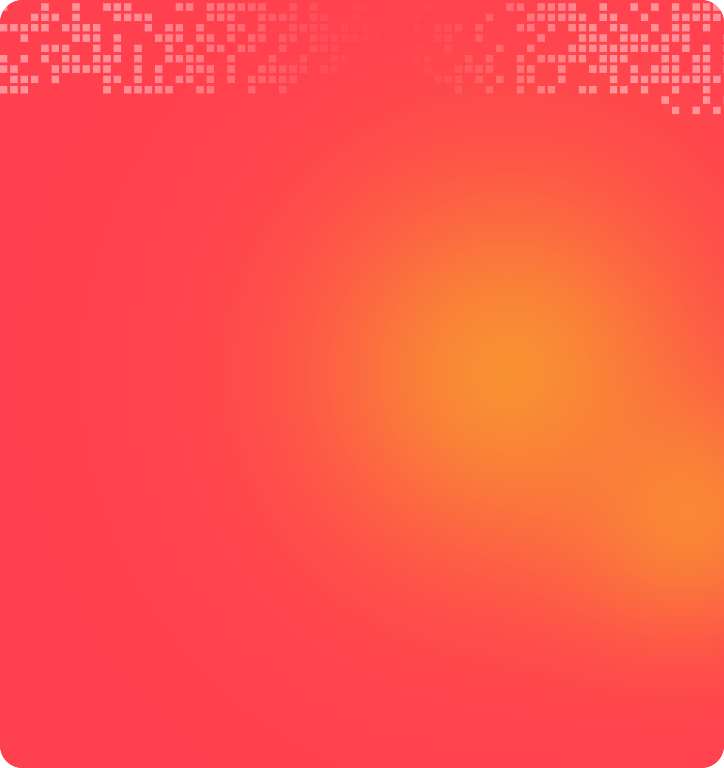
Reproduce this background procedurally as a WebGL 2 fragment shader.

```glsl
#version 300 es
precision highp float;
// A rounded coral card lit by two soft orange glows. Gaussian falloffs mix the
// colours, and a hashed grid of pale squares hangs from the top edge, fading
// away towards the middle. All lengths are in units of the canvas height.

#define PITCH 0.01346          // spacing of the squares
#define HALF_SIZE 0.36         // half side of a square, in cells
#define DENSITY 0.54           // share of cells that are filled
#define PIXEL_ALPHA 0.42       // strongest opacity of the squares
#define CORNER 0.0290          // radius of the card corners
#define MAIN_GLOW vec3(0.663, 0.515, 0.176)   // centre x, y and spread
#define SIDE_GLOW vec3(0.900, 0.330, 0.110)
#define SIDE_STRENGTH 0.87

uniform vec2 u_resolution;
out vec4 fragColor;

const vec3 CORAL = vec3(1.0, 0.255, 0.308);
const vec3 ORANGE = vec3(0.975, 0.56, 0.2);

float hash(vec2 p) {
    vec3 q = fract(vec3(p.xyx) * 0.1031);
    q += dot(q, q.yzx + 33.33);
    return fract((q.x + q.y) * q.z);
}

float glow(vec2 p, vec3 g) {
    vec2 d = (p - g.xy) / g.z;
    return exp(-0.5 * dot(d, d));
}

float roundedBox(vec2 p, vec2 halfSize, float r) {
    vec2 d = abs(p) - halfSize + r;
    return length(max(d, 0.0)) + min(max(d.x, d.y), 0.0) - r;
}

// Opacity of the scattered squares; rows count downwards from the top.
float pixelBand(vec2 p, float px) {
    vec2 grid = vec2(p.x, 1.0 - p.y) / PITCH + vec2(0.15, -0.18);
    vec2 cell = floor(grid);
    vec2 local = abs(fract(grid) - 0.5);

    // Ragged lower edge, shallower where the band thins out.
    float x = cell.x * PITCH;
    float dip = (x - 0.49) / 0.075;
    float depth = 11.0 - 5.0 * exp(-dip * dip)
                - 3.0 * hash(vec2(floor(cell.x / 5.0), 7.0));
    float chance = DENSITY - 0.12 * smoothstep(5.0, 10.0, cell.y);
    float filled = step(hash(cell + 19.0), chance)
                 * step(0.0, cell.y) * step(cell.y + 0.5, depth);

    float edge = 0.5 * px / PITCH;
    float square = 1.0 - smoothstep(-edge, edge, max(local.x, local.y) - HALF_SIZE);
    float fade = 1.0 - smoothstep(0.10, 0.52, x) + smoothstep(0.50, 0.82, x);
    return filled * square * fade * PIXEL_ALPHA;
}

void main() {
    float px = 1.0 / u_resolution.y;
    vec2 p = gl_FragCoord.xy * px;
    vec2 size = vec2(u_resolution.x * px, 1.0);

    // Two glows, screened together.
    float warmth = 1.0 - (1.0 - glow(p, MAIN_GLOW))
                       * (1.0 - SIDE_STRENGTH * glow(p, SIDE_GLOW));
    vec3 color = mix(CORAL, ORANGE, warmth);

    // Pale squares.
    color = mix(color, vec3(1.0), pixelBand(p, px));

    // White outside the rounded card.
    float d = roundedBox(p - 0.5 * size, 0.5 * size, CORNER);
    color = mix(color, vec3(1.0), smoothstep(-0.5 * px, 0.5 * px, d));
    fragColor = vec4(color, 1.0);
}
```
